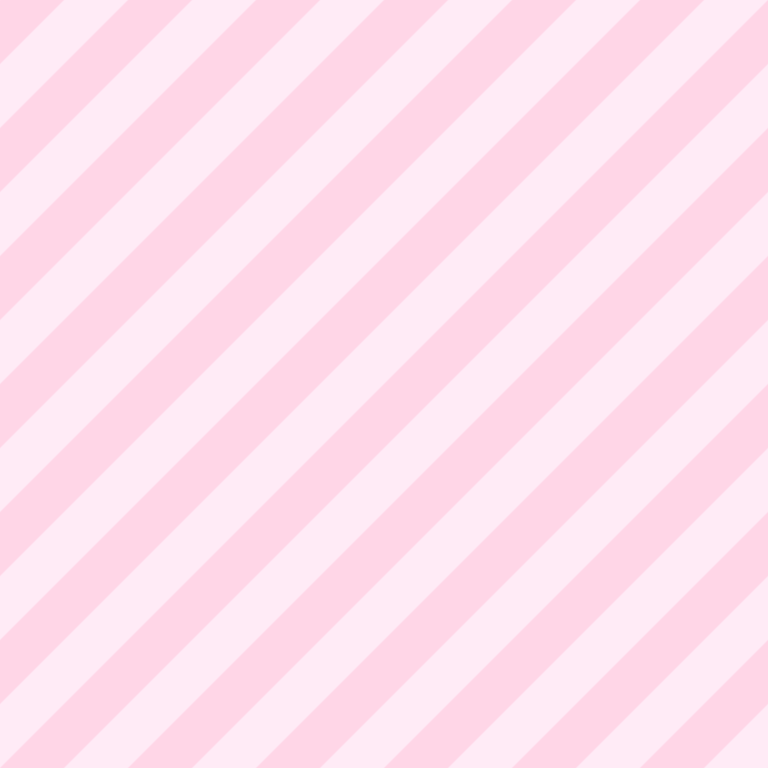
This pattern is drawn by a three.js fragment shader. Its source:

```glsl
// Diagonal candy stripes in two soft pinks, rising to the right.
varying vec2 vUv;

const float STRIPE_PAIRS = 6.0;    // whole repeats across and down
const float EDGE_SOFTNESS = 0.0015; // half width of the edge blend
const vec3 PALE_PINK = vec3(1.0, 0.92, 0.965);
const vec3 ROSE_PINK = vec3(1.0, 0.84, 0.906);

// Signed distance to the nearest stripe edge, positive inside a stripe.
float diagonalStripeDistance(vec2 p, float pairs) {
  float phase = (p.x - p.y) * pairs;
  float fromCentre = abs(fract(phase + 0.25) - 0.5);
  return (0.25 - fromCentre) / (pairs * sqrt(2.0));
}

// Smooth coverage of a shape from its signed distance.
float coverage(float signedDistance, float softness) {
  return smoothstep(-softness, softness, signedDistance);
}

void main() {
  float stripe = coverage(diagonalStripeDistance(vUv, STRIPE_PAIRS), EDGE_SOFTNESS);
  gl_FragColor = vec4(mix(PALE_PINK, ROSE_PINK, stripe), 1.0);
}
```
